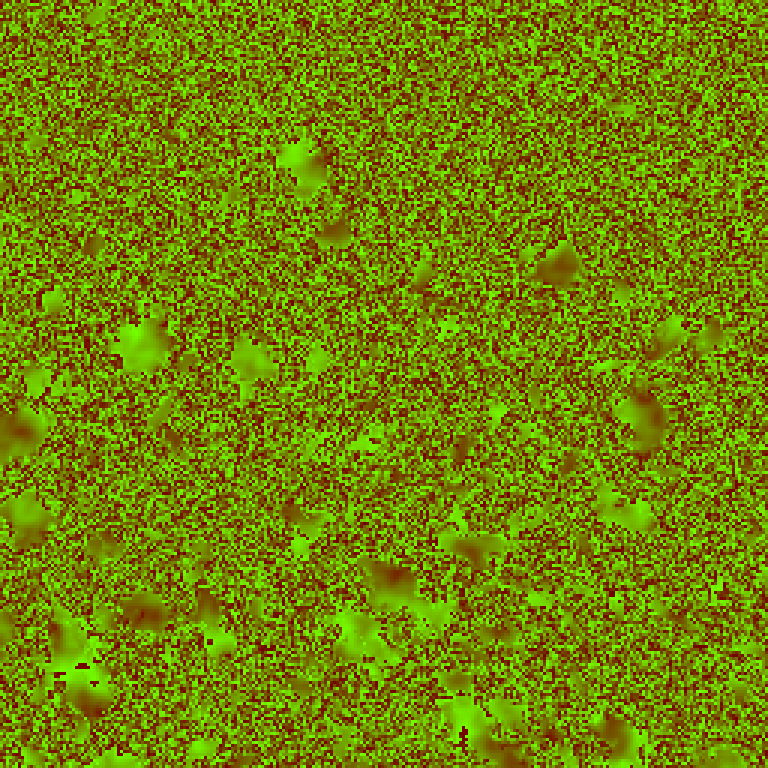
Write a WebGL 1 fragment shader that draws this texture.

```glsl
precision highp float;
uniform vec2 u_resolution;

#define GRAINS 256.0       // grains across the canvas
#define LARGE_POOLS 8.0    // pool lattice, coarse
#define SMALL_POOLS 20.0   // pool lattice, fine
#define STREAK_ANGLE -0.82 // lean of the long pools
#define RAGGED 0.014       // outline distortion
#define RIM_WAVES 90.0     // contour frequency around pools
#define RIM_DEPTH 2.0      // contour wraps around pools
#define RED_LEVEL 0.45

float hash(vec2 p) {
  vec3 q = fract(vec3(p.xyx) * 0.1031);
  q += dot(q, q.yzx + 33.33);
  return fract((q.x + q.y) * q.z);
}

// Layered sines, each layer turned and finer than the last
float waves(vec2 p) {
  float sum = 0.0, amp = 0.5;
  for (int i = 0; i < 4; i++) {
    p = mat2(1.36, 1.02, -1.02, 1.36) * p + 1.3;
    sum += amp * sin(p.x + 1.5 * sin(p.y));
    amp *= 0.6;
  }
  return sum;
}

// Cellular distance to scattered calm pools, below 1 inside a pool
float pools(vec2 p, float lattice) {
  vec2 home = floor(p * lattice);
  float nearest = 3.0;
  for (int y = -1; y <= 1; y++) {
    for (int x = -1; x <= 1; x++) {
      vec2 cell = home + vec2(x, y);
      vec2 seed = cell + 50.0 + lattice * 7.0;
      vec2 center = cell + vec2(hash(seed), hash(seed + 17.3));
      vec2 at = center / lattice;

      // More pools low and left, longer ones low and right
      float density = mix(0.65, 0.1, smoothstep(0.35, 1.1, at.x * 0.35 + at.y));
      float streak = (1.0 - smoothstep(0.15, 0.55, at.y)) * smoothstep(0.1, 0.5, at.x);
      float angle = STREAK_ANGLE + (hash(seed + 41.7) - 0.5) * mix(5.0, 0.4, streak);
      float stretch = mix(1.15, 1.7, streak);

      vec2 d = p * lattice - center;
      vec2 axis = vec2(cos(angle), sin(angle));
      d = vec2(dot(d, axis) / stretch, (d.y * axis.x - d.x * axis.y) * stretch);
      float radius = mix(0.1, 0.34, hash(seed + 63.1));
      if (hash(seed + 89.9) < density) nearest = min(nearest, length(d) / radius);
    }
  }
  return nearest;
}

// Wrapped green level of one grain
float grainLevel(vec2 grain) {
  vec2 p = (grain + 0.5) / GRAINS;
  vec2 warped = p + RAGGED * vec2(waves(p * 40.0), waves(p * 40.0 + 9.0));
  float calm = min(pools(warped, LARGE_POOLS), pools(warped, SMALL_POOLS));
  float rough = smoothstep(0.65, 1.8, calm);
  float tone = 0.6 + 0.42 * waves(p * 22.0 + 4.0);
  float rim = RIM_DEPTH * waves(p * RIM_WAVES);
  return fract(tone + rough * (rim + hash(grain + 11.0)));
}

void main() {
  // Blend neighbouring grains only across a pixel-wide edge
  vec2 p = gl_FragCoord.xy / u_resolution * GRAINS - 0.5;
  vec2 grain = floor(p);
  vec2 halfPixel = min(0.5 * GRAINS / u_resolution, vec2(0.5));
  vec2 blend = smoothstep(0.5 - halfPixel, 0.5 + halfPixel, p - grain);
  float lower = mix(grainLevel(grain), grainLevel(grain + vec2(1.0, 0.0)), blend.x);
  float upper = mix(grainLevel(grain + vec2(0.0, 1.0)), grainLevel(grain + 1.0), blend.x);
  gl_FragColor = vec4(RED_LEVEL, mix(lower, upper, blend.y), 0.0, 1.0);
}
```
